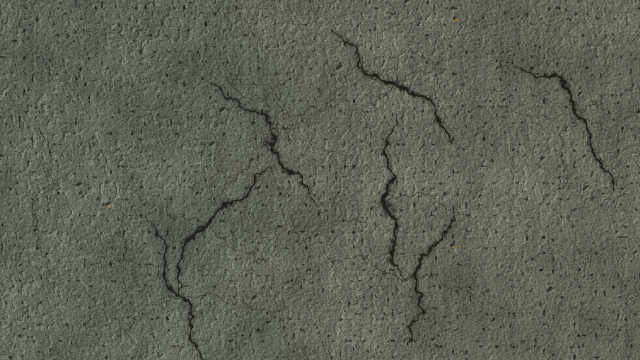
This texture is drawn by a Shadertoy shader. Its source:

```glsl
// Weathered grey-green plaster: gradient noise forms a gritty relief lit from
// the left, brushed vertically, with chipped flakes, pits, and dark cracks that
// are random walks bent by noise, each splitting into hairline branches.

float hash(vec2 p) {
    vec3 q = fract(p.xyx * vec3(0.1031, 0.1030, 0.0973));
    q += dot(q, q.yzx + 33.33);
    return fract((q.x + q.y) * q.z);
}

vec2 direction(float angle) {
    return vec2(cos(angle), sin(angle));
}

float cornerSlope(vec2 cell, vec2 offset) {
    return dot(direction(6.2832 * hash(cell)), offset);
}

float gradientNoise(vec2 p) {
    vec2 i = floor(p), f = p - i;
    vec2 u = f * f * f * (f * (f * 6.0 - 15.0) + 10.0);
    vec2 e = vec2(1.0, 0.0);
    float low = mix(cornerSlope(i, f), cornerSlope(i + e, f - e), u.x);
    float high = mix(cornerSlope(i + e.yx, f - e.yx), cornerSlope(i + 1.0, f - 1.0), u.x);
    return mix(low, high, u.y);
}

// Height of the plaster: two sizes of grain plus flat flakes with steep rims
float plasterHeight(vec2 p, float flaking) {
    float grain = 0.45 * gradientNoise(p * vec2(66.0, 58.0));
    grain += 0.45 * gradientNoise(p * vec2(131.0, 119.0) + 7.0);
    vec2 torn = p + 0.006 * gradientNoise(p * 90.0 + 13.0) * vec2(1.0, -1.0);
    float flake = smoothstep(0.16, 0.3, gradientNoise(torn * vec2(69.0, 50.0) + 31.0));
    return grain + flaking * flake;
}

// Random walk of eight strides: distance to it, and position along it
vec2 crackWalk(vec2 p, vec2 start, float angle, float stride, float seed, out vec2 joint) {
    vec2 nearest = vec2(9.0, 0.0);
    vec2 a = start;
    joint = start;
    for (int k = 0; k < 8; k++) {
        float turn = 1.5 * (hash(vec2(seed, float(k) + 3.0)) - 0.5);
        vec2 ab = stride * direction(angle + turn);
        float h = clamp(dot(p - a, ab) / dot(ab, ab), 0.0, 1.0);
        float d = length(p - a - ab * h);
        if (d < nearest.x) nearest = vec2(d, (float(k) + h) / 8.0);
        a += ab;
        if (k == 3) joint = a;
    }
    return nearest;
}

float hairline(vec2 walk, float blur) {
    float width = 0.0015 * (1.0 - 0.6 * walk.y);
    return 1.0 - smoothstep(width - blur, width + blur, walk.x);
}

void mainImage(out vec4 fragColor, in vec2 fragCoord) {
    vec2 p = fragCoord / iResolution.y;
    float blur = max(0.7 / iResolution.y, 0.0012);

    // Relief lighting, rougher toward the upper left
    float patches = gradientNoise(p * 3.2 + 11.0);
    float flaking = clamp(0.45 + 0.6 * patches + 0.2 * (p.y - p.x * 0.6), 0.15, 0.8);
    vec2 lightStep = 0.0022 * vec2(-0.88, 0.47);
    float towardLight = plasterHeight(p + lightStep, flaking);
    float awayFromLight = plasterHeight(p - lightStep, flaking);
    float relief = awayFromLight - towardLight;
    float tone = 0.985 - 0.4 * clamp(relief, -0.5, 0.9);
    tone += 0.06 * (towardLight + awayFromLight - flaking * 0.4);

    // Mottling, vertical brush streaks, fine grit and shadowed nicks
    tone += 0.15 * patches + 0.12 * gradientNoise(p * 9.0);
    tone += 0.08 * gradientNoise(p * 21.0 + 50.0) + 0.1 * gradientNoise(p * vec2(48.0, 7.0));
    tone += 0.26 * gradientNoise(p * 211.0);
    tone -= 0.4 * smoothstep(0.3, 0.5, gradientNoise(p * vec2(83.0, 66.0) + 71.0));
    vec3 plaster = mix(vec3(0.372, 0.393, 0.358), vec3(0.402, 0.405, 0.362),
                       smoothstep(0.1, 1.5, p.x + 0.5 * patches));
    vec3 color = plaster * tone;

    // Pits: a dark hollow with a lit lower rim, rarely stained ochre
    vec2 cell = floor(p / 0.13);
    float pick = hash(cell + 61.0);
    vec2 center = 0.13 * (cell + 0.2 + 0.6 * vec2(hash(cell + 5.0), hash(cell + 17.0)));
    float radius = 0.004 + 0.005 * hash(cell + 29.0);
    vec2 toPit = p - center + 0.006 * gradientNoise(p * 70.0);
    float pit = smoothstep(radius + blur, radius - blur, length(toPit)) * step(0.75, pick);
    float rim = smoothstep(-0.3, 0.4, dot(toPit, vec2(0.6, -0.8)) / radius);
    vec3 rimColor = mix(plaster * 1.2, vec3(0.62, 0.46, 0.26), step(0.985, pick));
    color = mix(color, mix(vec3(0.14, 0.15, 0.13), rimColor, rim), 0.8 * pit);

    // Noise bends the straight strides into ragged edges
    vec2 q = p + 0.03 * vec2(gradientNoise(p * 9.0 + 3.0), gradientNoise(p * 9.0 + 40.0));
    q += 0.014 * vec2(gradientNoise(p * 36.0), gradientNoise(p * 36.0 + 20.0));
    q += 0.007 * vec2(gradientNoise(p * 85.0 + 4.0), gradientNoise(p * 85.0 + 60.0));
    float ragged = 0.8 + 0.8 * gradientNoise(p * 45.0 + 9.0);
    float core = 0.0, halo = 0.0, hair = 0.0;
    vec2 joint, unused;

    // Wide cracks, tapered at both ends, with two branches from each joint
    for (int i = 0; i < 7; i++) {
        float n = float(i);
        vec2 start = vec2(0.42 + 0.17 * n, 0.38 + 0.62 * fract(n * 0.618));
        float angle = -1.4 + 0.8 * sin(n * 2.4);
        vec2 walk = crackWalk(q, start, angle, 0.06, n + 1.0, joint);
        float width = 0.0047 * ragged * sqrt(sin(3.1416 * walk.y) + 0.02);
        width *= 0.6 + 0.4 * hash(vec2(n, 8.0));
        core = max(core, 1.0 - smoothstep(width - blur, width + 1.5 * blur, walk.x));
        halo = max(halo, (1.0 - smoothstep(0.0, 0.017, walk.x)) * min(1.0, width / 0.003));
        for (float side = -1.0; side < 2.0; side += 2.0) {
            vec2 branch = crackWalk(q, joint, angle + side * 1.3, 0.036, n * 5.0 + side + 40.0, unused);
            hair = max(hair, hairline(branch, blur));
        }
    }

    // Long lone hairlines, some falling and some running sideways
    for (int i = 0; i < 7; i++) {
        float n = float(i);
        vec2 start = vec2(0.1 + 0.26 * n, 0.4 + 0.6 * fract(n * 0.618 + 0.4));
        float angle = -1.6 + 0.3 * sin(n * 1.9) + 1.4 * step(2.0, mod(n, 3.0));
        vec2 walk = crackWalk(q, start, angle, 0.055, n + 90.0, unused);
        hair = max(hair, 0.9 * hairline(walk, blur));
    }

    color *= 1.0 - 0.33 * halo;
    color = mix(color, vec3(0.17, 0.17, 0.155), 0.65 * hair);
    color = mix(color, vec3(0.105, 0.11, 0.1), 0.88 * core);
    fragColor = vec4(clamp(color, 0.0, 1.0), 1.0);
}
```
